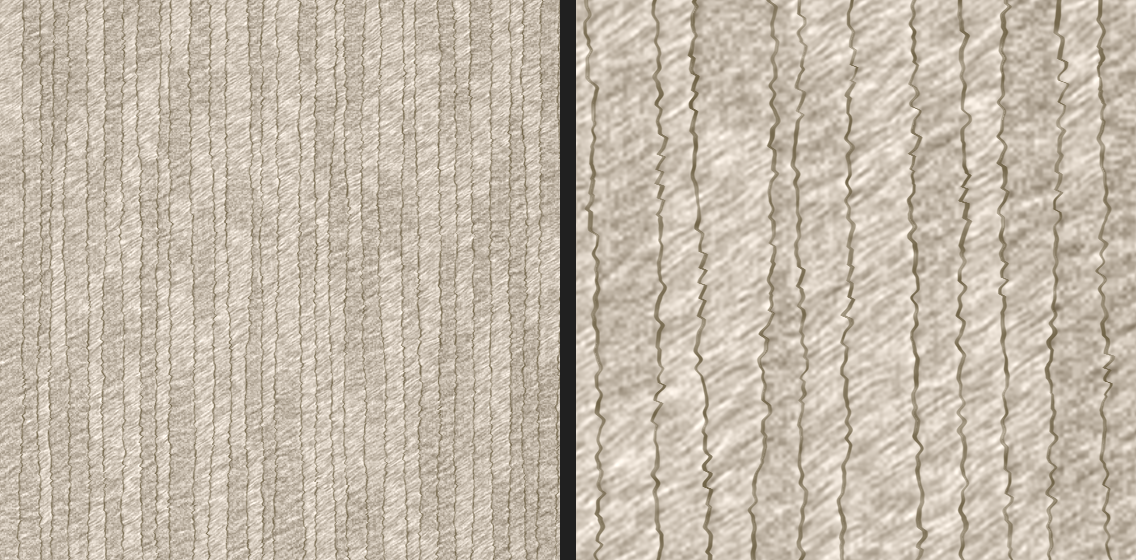
Left: the whole. Right: its middle third, enlarged.
Give the GLSL for this texture, as a Shadertoy shader.

```glsl
// Pleated fabric: narrow vertical strips of cream satin and matte taupe cloth.
// Wandering, frayed seams divide the strips; stretched noise gives the diagonal
// satin threads and the raked relief of the crosswise wrinkles.

float hash(vec2 p) {
    return fract(sin(dot(p, vec2(127.1, 311.7))) * 43758.5453);
}

float noise(vec2 p) {
    vec2 i = floor(p), f = fract(p);
    f = f * f * (3.0 - 2.0 * f);
    return mix(mix(hash(i), hash(i + vec2(1, 0)), f.x),
               mix(hash(i + vec2(0, 1)), hash(i + vec2(1, 1)), f.x), f.y);
}

// Horizontal place of a seam at height y, in strip widths
float seamX(float id, float y) {
    float k = id * 17.0;
    float drift = 0.45 * (noise(vec2(k, y * 3.5)) - 0.5);
    float wobble = 0.14 * (noise(vec2(k + 5.0, y * 22.0)) - 0.5);
    float tooth = fract(y * 55.0 + 4.0 * noise(vec2(k + 9.0, y * 17.0)));
    float fray = 0.16 * tooth * smoothstep(1.0, 0.8, tooth) * noise(vec2(k + 3.0, y * 40.0));
    float thread = 0.12 * (noise(vec2(k + 7.0, y * 190.0)) - 0.5);
    return id + 0.42 * (hash(vec2(id, 4.0)) - 0.5) + drift + wobble + fray + thread;
}

// Height of the crumpled cloth: flat ripples tilted a little upward to the right
float wrinkles(vec2 p) {
    p.y -= 0.3 * p.x;
    p.y += 0.014 * noise(p * 32.0);
    return 0.6 * noise(p * vec2(42.0, 110.0)) + 0.4 * noise(p * vec2(95.0, 210.0) + 7.0);
}

void mainImage(out vec4 fragColor, in vec2 fragCoord) {
    vec2 p = fragCoord / iResolution.xy;
    float strips = 32.0;
    float x = p.x * strips;
    float pixel = strips / iResolution.x;

    // Strip number and the distances to its two seams
    float first = floor(x) - 1.0;
    float strip = first - 1.0, toLeft = 9.0, toRight = 9.0;
    for (int n = 0; n < 4; n++) {
        float id = first + float(n);
        float d = x - seamX(id, p.y);
        if (d >= 0.0) {
            strip = id;
            toLeft = min(toLeft, d);
        } else {
            toRight = min(toRight, -d);
        }
    }

    // Long patches of satin and matte cloth along each strip
    float patches = 0.65 * noise(vec2(strip * 13.0, p.y * 5.0 + hash(vec2(strip, 8.0))))
                  + 0.35 * noise(vec2(strip * 29.0, p.y * 13.0));
    patches += 0.14 * (noise(p * vec2(90.0, 60.0)) - 0.5);
    float satin = smoothstep(0.36, 0.6, patches);

    // Fine diagonal threads, broken up along their length
    vec2 along = vec2(0.83, 0.56);
    vec2 weave = vec2(dot(p, along), dot(p, vec2(-along.y, along.x)));
    weave.y += 0.004 * noise(p * 45.0);
    float threads = noise(weave * vec2(90.0, 380.0)) - 0.5;
    float twill = sin(6.2832 * (weave.y * 185.0 + noise(weave * vec2(60.0, 90.0))));
    float grain = noise(p * 400.0) - 0.5;

    // Relief lit from the upper left
    float relief = wrinkles(p) - wrinkles(p + vec2(-0.0012, 0.003));

    float tone = mix(0.757, 0.822, satin);
    tone += threads * mix(0.1, 0.22, satin);
    tone += twill * mix(0.008, 0.032, satin);
    tone += grain * mix(0.21, 0.14, satin);
    tone += relief * mix(0.3, 0.15, satin);

    // Broad uneven light, dimmer to the right and in the upper left corner
    tone += 0.018 - 0.03 * p.x * p.x - 0.03 * smoothstep(0.5, 0.0, distance(p, vec2(0, 1)));

    // Raised lip left of each seam, soft shadow to its right
    float ruffle = noise(vec2(strip * 7.0 + 2.0, p.y * 120.0));
    tone += 0.08 * ruffle * smoothstep(0.25, 0.05, toRight);
    tone -= 0.09 * (1.0 - ruffle) * smoothstep(0.22, 0.0, toLeft);

    // Beige ramp: the darker, the warmer
    vec3 color = vec3(tone, tone - 0.04 - 0.03 * (0.88 - tone), tone - 0.09 - 0.1 * (0.88 - tone));

    // Thin olive seam of uneven depth
    float seamWidth = 0.02 + 0.035 * noise(vec2(strip * 7.0, p.y * 90.0));
    float seam = 1.0 - smoothstep(seamWidth - pixel, seamWidth + pixel, min(toLeft, toRight));
    seam *= 0.4 + 0.6 * noise(vec2(x, p.y * 150.0));
    color = mix(color, vec3(0.43, 0.38, 0.27), seam);

    fragColor = vec4(clamp(color, 0.0, 1.0), 1.0);
}
```
